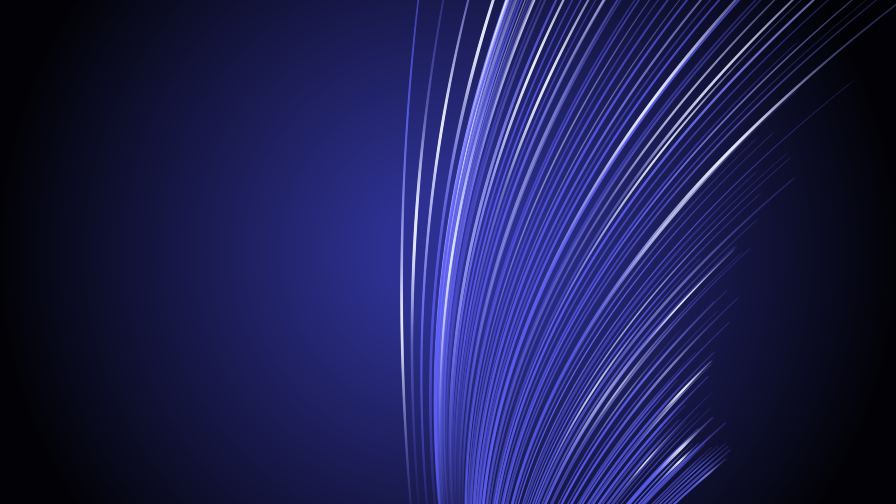
A Shadertoy shader for this background:

```glsl
const vec3 GLOW_COLOR = vec3(0.18, 0.19, 0.57);
const vec3 EDGE_COLOR = vec3(0.008, 0.009, 0.025);
const vec3 STRAND_COLOR = vec3(0.36, 0.37, 0.96);
const vec3 SHINE_COLOR = vec3(0.93, 0.95, 1.0);
const float GLOW_CORE = 0.12;      // radius of the flat centre
const float GLOW_REACH = 0.89;     // radius where the glow ends
const int LONE_STRANDS = 4;        // separate strands on the left
const int STRANDS = 108;
const float LONE_START = -0.074;   // foot of the leftmost strand
const float LONE_GAP = 0.016;
const float FAN_START = -0.018;    // feet of the dense fan
const float FAN_END = 0.45;
const float MAX_LENGTH = 1.3;
const float HALF_WIDTH = 0.0021;

float hash(float n) {
    return fract(sin(n * 127.1 + 11.7) * 43758.5453);
}

vec3 background(vec2 p) {
    float falloff = smoothstep(0.0, 1.0, 0.0);
    falloff = clamp((length(p) - GLOW_CORE) / (GLOW_REACH - GLOW_CORE), 0.0, 1.0);
    return mix(GLOW_COLOR, EDGE_COLOR, falloff);
}

// Blends one curved strand over the colour; q.y is the height above the floor
vec3 addStrand(vec3 color, vec2 q, int index, float pixel) {
    float id = float(index);
    bool lone = index < LONE_STRANDS;
    float t = (id - float(LONE_STRANDS) + hash(id)) / float(STRANDS - LONE_STRANDS);
    float foot = lone ? LONE_START + LONE_GAP * id : mix(FAN_START, FAN_END, t * t);

    // Parabolic path, leaning further out to the right
    float lean = max(2.6 * foot - 0.08, -0.085);
    float bend = min(0.1 + 2.1 * (foot - LONE_START), 0.62);
    float path = foot + q.y * (lean + bend * q.y);
    float slope = lean + 2.0 * bend * q.y;
    float dist = abs(q.x - path) * inversesqrt(1.0 + slope * slope);

    // Length and fading along the strand
    float reach = 0.155 / max(foot, 0.05) - 0.25;
    float len = min(reach * mix(0.7, 1.08, hash(id + 31.0)), MAX_LENGTH);
    float u = q.y / len;
    float tip = 1.0 - smoothstep(0.55, 1.0, u);
    float rise = foot < 0.03 ? smoothstep(-0.15, 0.4, q.y) : 1.0;
    float visible = 1.0 - smoothstep(0.98, 1.0, u);

    // Highlight at its own place on each strand
    float peak = lone ? 0.27 + 0.15 * id : mix(0.3, 0.8, hash(id + 57.0));
    float gloss = lone ? 1.0 : smoothstep(0.4, 1.0, hash(id + 83.0));
    float offset = (u - peak) / 0.2;
    float shine = gloss * exp(-offset * offset);

    float width = HALF_WIDTH * mix(0.55, 1.25, hash(id + 109.0));
    width *= mix(0.6, 1.0, tip) * (1.0 + 0.35 * shine);
    float cover = 1.0 - smoothstep(width - 0.6 * pixel, width + 0.6 * pixel, dist);
    float strength = mix(0.4, 0.9, hash(id + 151.0)) * mix(0.35, 1.0, tip);
    float alpha = cover * rise * visible * max(strength, 0.95 * shine);
    return mix(color, mix(STRAND_COLOR, SHINE_COLOR, shine), alpha);
}

void mainImage(out vec4 fragColor, in vec2 fragCoord) {
    vec2 p = (fragCoord - 0.5 * iResolution.xy) / iResolution.y;
    vec2 q = vec2(p.x, p.y + 0.5);
    float pixel = 1.0 / iResolution.y;

    vec3 color = background(p);
    for (int i = 0; i < STRANDS; i++) {
        color = addStrand(color, q, i, pixel);
    }
    fragColor = vec4(color, 1.0);
}
```
